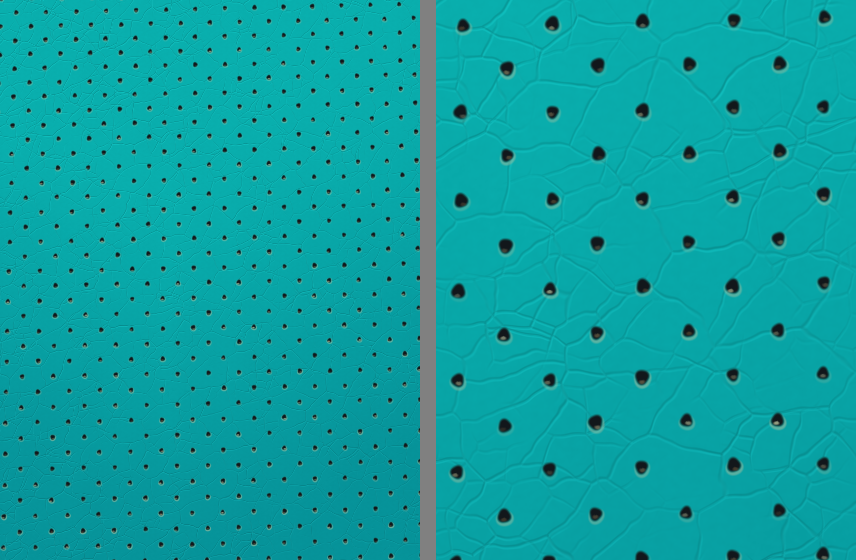
Left: the whole. Right: its middle third, enlarged.
A WebGL 2 fragment shader for this texture:

```glsl
#version 300 es
precision highp float;
uniform vec2 u_resolution;
out vec4 fragColor;

// Lengths are fractions of the canvas height; y is measured down from the top
const vec3 TEAL_LIGHT = vec3(0.035, 0.685, 0.68);
const vec3 TEAL_DEEP = vec3(0.025, 0.575, 0.60);
const vec3 RIM = vec3(0.05, 0.36, 0.36);
const vec3 HOLE = vec3(0.07, 0.09, 0.105);
const vec3 FIBRE = vec3(0.30, 0.25, 0.18);
const vec3 CREAM = vec3(0.72, 0.76, 0.62);
const vec2 LATTICE_ORIGIN = vec2(0.349, 0.0156);
const vec2 PITCH_TOP = vec2(0.0526, 0.0497);
const float ROW_GROWTH = 0.000189;
const float ROW_TILT = 0.0011;
const float HOLE_RADIUS = 0.0042;
const float HOLE_JITTER = 0.0007;
const float CREASE_WIDTH = 0.0013;
const float CREASE_DARK = 0.15;
const float CREASE_LIGHT = 0.07;

vec2 hash2(vec2 p) {
  vec3 a = fract(p.xyx * vec3(0.1031, 0.1030, 0.0973));
  a += dot(a, a.yzx + 33.33);
  return fract((a.xx + a.yz) * a.zy);
}

// Distance to the nearest border between cells
float cellBorder(vec2 p) {
  vec2 cell = floor(p), f = p - cell, nearest = vec2(0.0);
  float best = 8.0, border = 8.0;
  for (int j = -1; j <= 1; j++)
    for (int i = -1; i <= 1; i++) {
      vec2 g = vec2(i, j);
      vec2 r = g + hash2(cell + g) - f;
      if (dot(r, r) < best) { best = dot(r, r); nearest = r; }
    }
  for (int j = -2; j <= 2; j++)
    for (int i = -2; i <= 2; i++) {
      vec2 g = vec2(i, j);
      vec2 r = g + hash2(cell + g) - f, gap = r - nearest;
      if (dot(gap, gap) > 1e-5)
        border = min(border, dot(0.5 * (r + nearest), normalize(gap)));
    }
  return border;
}

// Layered sines, roughly -1 to 1
float waves(vec2 p) {
  float sum = 0.0, gain = 0.5;
  for (int i = 0; i < 4; i++) {
    sum += gain * sin(p.x + 1.7 * sin(p.y)) * cos(p.y + 1.3 * sin(0.8 * p.x));
    p = mat2(1.3, 1.1, -1.1, 1.3) * p + 2.4;
    gain *= 0.6;
  }
  return sum;
}

// Leather creases: coarse and fine nets, fading in and out
float creases(vec2 p, float px) {
  p += 0.006 * vec2(waves(p * 45.0), waves(p * 41.0 + 7.0));
  vec2 slant = mat2(0.92, 0.39, -0.39, 0.92) * p;
  float width = max(CREASE_WIDTH, 0.7 * px);
  float coarse = cellBorder(slant * vec2(19.0, 27.0)) / 23.0;
  float fine = cellBorder(slant.yx * vec2(46.0, 36.0) + 11.0) / 41.0;
  float a = 1.0 - smoothstep(0.0, width, coarse);
  float b = 1.0 - smoothstep(0.0, width * 0.9, fine);
  a *= 0.6 + 0.4 * waves(p * 31.0 + 3.0);
  b *= smoothstep(-0.25, 0.5, waves(p * 24.0 + 9.0));
  return max(a, 0.75 * b);
}

void main() {
  float px = 1.0 / u_resolution.y;
  vec2 p = vec2(gl_FragCoord.x, u_resolution.y - gl_FragCoord.y) * px;

  // Lighting and surface
  float shade = smoothstep(0.25, 1.12, p.y + 0.45 * abs(p.x - 0.30));
  shade += 0.06 * waves(p * 9.0);
  vec3 color = mix(TEAL_LIGHT, TEAL_DEEP, clamp(shade, 0.0, 1.0));
  color *= 1.0 + 0.012 * waves(p * 330.0);
  color *= 1.0 - CREASE_DARK * creases(p, px);
  color += CREASE_LIGHT * vec3(0.4, 1.0, 1.0) * creases(p - vec2(0.0006, 0.0016), px);

  // Perspective lattice: column and row of this point
  float colPitch = PITCH_TOP.x + p.y * (0.0042 - 0.0014 * p.y);
  float col = (p.x - LATTICE_ORIGIN.x + 0.0065 * p.y) / colPitch;
  col += 0.0021 * col * col;
  float drop = p.y - LATTICE_ORIGIN.y + ROW_TILT * col;
  float rowPitch = sqrt(PITCH_TOP.y * PITCH_TOP.y + 4.0 * ROW_GROWTH * drop);
  vec2 lattice = vec2(col, (rowPitch - PITCH_TOP.y) / (2.0 * ROW_GROWTH));

  // Nearest hole of the two staggered grids
  vec2 even = floor(lattice + 0.5), odd = floor(lattice) + 0.5;
  vec2 toEven = lattice - even, toOdd = lattice - odd;
  vec2 id = dot(toEven, toEven) < dot(toOdd, toOdd) ? even : odd;
  vec2 rnd = hash2(id * 2.0 + 90.0), rnd2 = hash2(id * 2.0 + 211.0);
  vec2 d = (lattice - id) * vec2(colPitch, rowPitch) + (rnd - 0.5) * 2.0 * HOLE_JITTER;

  // Punched hole: pale lower lip, dark rim, shadowed inside, frayed fibre
  float angle = atan(d.y, d.x);
  float radius = HOLE_RADIUS * (0.92 + 0.16 * rnd2.x + 0.07 * sin(3.0 * angle + 6.28 * rnd.x));
  float dist = length(d * vec2(1.04, 0.97));
  float soft = max(0.0008, 0.7 * px);
  float lip = 1.0 - smoothstep(radius, radius + 2.0 * soft, length(d - vec2(0.0003, 0.0013)));
  color = mix(color, CREAM, lip * (0.12 + 0.45 * rnd2.y * (0.5 + 0.5 * p.y)));
  color = mix(color, RIM, 1.0 - smoothstep(radius - soft, radius + soft, dist));
  color = mix(color, HOLE, 1.0 - smoothstep(radius - 2.0 * soft, radius, dist));
  vec2 fray = d - radius * vec2(0.7 * (rnd.y - 0.5), 0.35 + 0.3 * rnd2.x);
  float spot = 1.0 - smoothstep(0.0005, 0.0005 + 2.0 * soft, length(fray * vec2(0.8, 1.2)));
  color = mix(color, mix(FIBRE, CREAM, rnd.x * rnd.x), spot * (0.35 + 0.5 * rnd2.y));

  fragColor = vec4(color, 1.0);
}
```
